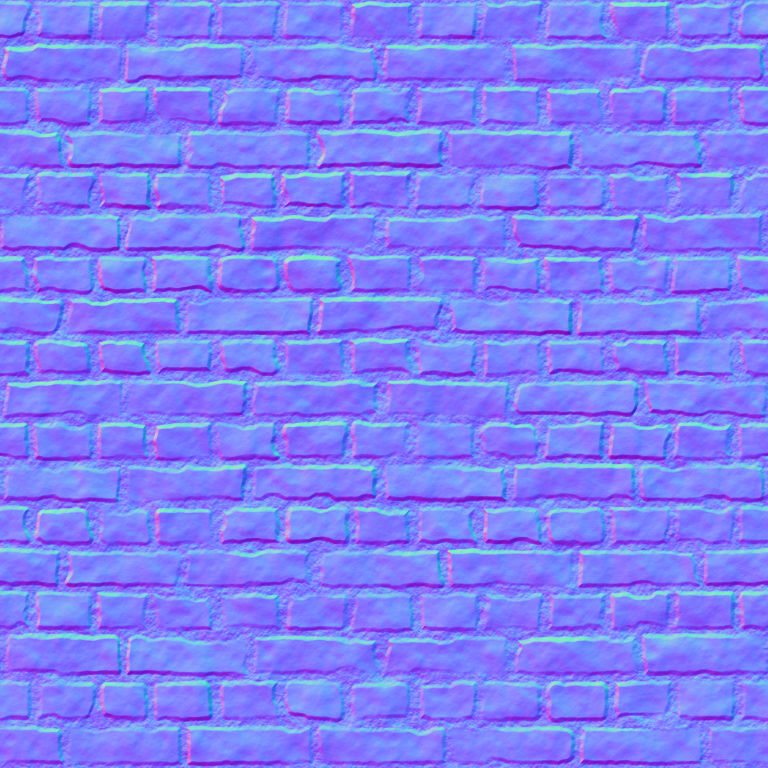
Give the GLSL for this texture map, as a three.js fragment shader.

```glsl
// Tangent-space normal map of a worn brick wall: header and stretcher courses in rough mortar.
varying vec2 vUv;

const float COURSES = 18.0;
const float STRETCHERS = 6.0;
const float HEADERS = 12.0;
const float BRICK_RELIEF = 0.0046;
const float SIDE_RELIEF = 0.55;
const float SAMPLE_STEP = 0.0008;

float hash(vec2 p) {
  return fract(sin(dot(p, vec2(127.1, 311.7))) * 43758.5453);
}

// Value noise that tiles over the unit square; cells must be whole numbers.
float noise(vec2 uv, vec2 cells) {
  vec2 p = uv * cells;
  vec2 i = floor(p);
  vec2 f = p - i;
  vec2 w = f * f * f * (f * (f * 6.0 - 15.0) + 10.0);
  vec2 a = mod(i, cells);
  vec2 b = mod(i + 1.0, cells);
  return mix(mix(hash(a), hash(vec2(b.x, a.y)), w.x),
             mix(hash(vec2(a.x, b.y)), hash(b), w.x), w.y);
}

// Each octave turns 45 degrees and shrinks by sqrt(2), which keeps the tiling.
float fbm(vec2 uv, vec2 cells) {
  float sum = 0.0;
  float gain = 1.0;
  for (int i = 0; i < 5; i++) {
    sum += gain * (noise(uv, cells) - 0.5);
    uv = vec2(uv.x + uv.y, uv.y - uv.x) + 0.37;
    gain *= 0.7;
  }
  return sum;
}

float roundedBox(vec2 p, vec2 halfSize, float radius) {
  vec2 q = abs(p) - halfSize + radius;
  return length(max(q, 0.0)) + min(max(q.x, q.y), 0.0) - radius;
}

// Uneven laying: courses drift upward, joints drift left, and both waver.
vec2 layUnevenly(vec2 uv) {
  float sideDrift = 0.011 * smoothstep(0.12, 0.21, uv.x) * (1.0 - smoothstep(0.22, 0.65, uv.x));
  float rise = 0.0095 * smoothstep(0.0, 0.2, uv.y) * (1.0 - smoothstep(0.35, 0.85, uv.y));
  vec2 waver = vec2(noise(uv, vec2(9.0, 18.0)), noise(uv, vec2(8.0, 10.0))) - 0.5;
  return uv + vec2(sideDrift, -rise) + waver * vec2(0.008, 0.004);
}

// Joint offset of a course, in brick lengths.
float courseOffset(float course, float isHeader) {
  float pair = floor(course * 0.5);
  float stagger = 0.5 * (1.0 - mod(pair + step(4.0, pair), 2.0));
  return mix(stagger, 0.5, isHeader);
}

// Returns the offset from the brick centre (xy) and the brick's column and course (zw).
vec4 locateBrick(vec2 p, float count, float course, float isHeader) {
  float slip = (hash(vec2(course, 3.7)) - 0.5) * 0.004;
  float x = (p.x + slip) * count + courseOffset(course, isHeader);
  vec2 local = vec2((fract(x) - 0.5) / count, (fract(p.y * COURSES) - 0.5) / COURSES);
  return vec4(local, mod(floor(x), count), course);
}

// Coverage of one brick: 1 on its face, 0 in the mortar, with ragged, worn edges.
float brickMask(vec2 uv, vec2 local, vec2 cell, vec2 id) {
  float inset = 0.0032 + 0.0014 * hash(id + 5.3);
  float corner = mix(0.003, 0.013, pow(hash(id + 9.1), 4.0));
  float d = roundedBox(local, cell * 0.5 - inset, corner);
  d += 0.0026 * fbm(uv, vec2(50.0));
  d += 0.005 * smoothstep(0.55, 1.0, noise(uv, vec2(31.0)));
  return smoothstep(0.0012, -0.0056, d);
}

float wallHeight(vec2 uv) {
  vec2 p = layUnevenly(uv);
  float course = mod(floor(p.y * COURSES), COURSES);
  float isHeader = mod(course, 2.0);
  float count = mix(STRETCHERS, HEADERS, isHeader);
  vec4 brick = locateBrick(p, count, course, isHeader);
  vec2 local = brick.xy;
  vec2 id = brick.zw;
  float mask = brickMask(uv, local, vec2(1.0 / count, 1.0 / COURSES), id);

  // Each face is pillowed, tilted and set at its own depth; mortar fill varies along it.
  vec2 tilt = (vec2(hash(id + 1.9), hash(id + 7.7)) - 0.5) * vec2(0.06, 0.2);
  float depth = mix(0.8, 1.25, hash(id + 2.4)) * mix(0.5, 1.4, noise(uv, vec2(15.0, 19.0)));
  float face = BRICK_RELIEF * depth + dot(local, tilt) - 1.5 * local.y * local.y;

  // Broad undulation everywhere, with coarse grain in the mortar.
  float undulation = 0.0048 * fbm(uv, vec2(24.0, 22.0));
  float grain = mix(0.0014, 0.0003, mask) * fbm(uv, vec2(120.0, 140.0));
  return mask * face + undulation + grain;
}

vec2 wallSlope(vec2 uv, float h) {
  vec2 dx = vec2(h, 0.0);
  vec2 dy = vec2(0.0, h);
  return vec2(wallHeight(uv + dx) - wallHeight(uv - dx),
              wallHeight(uv + dy) - wallHeight(uv - dy)) / (2.0 * h);
}

void main() {
  // Red rises on left edges, green on top edges; side relief is shallower.
  vec2 slope = wallSlope(vUv, SAMPLE_STEP);
  vec3 normal = normalize(vec3(SIDE_RELIEF * slope.x, -slope.y, 1.0));
  gl_FragColor = vec4(normal * 0.5 + 0.5, 1.0);
}
```
